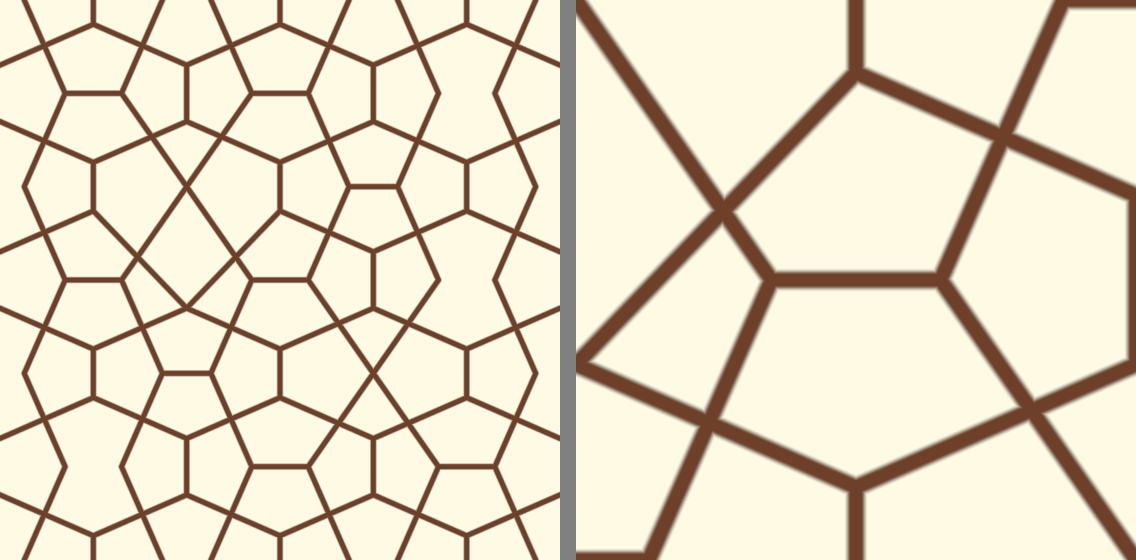
Left: the whole. Right: its middle third, enlarged.
A WebGL 1 fragment shader for this pattern:

```glsl
precision highp float;

uniform vec2 u_resolution;

#define CELLS 6.0
#define REACH_EVEN 0.26
#define REACH_ODD 0.302
#define HALF_WIDTH 0.031
#define SOFTNESS 0.013
#define PAPER vec3(1.0, 0.98, 0.89)
#define INK vec3(0.43, 0.25, 0.16)
#define FRINGE vec3(0.0, 0.065, 0.085)

// Node index wrapped to the canvas, so that the net tiles.
vec2 wrapNode(vec2 node) {
  return floor(mod(node + 0.5, CELLS));
}

// Nodes alternate between upright and level bars like a chessboard.
bool isUpright(vec2 id) {
  return mod(id.x + id.y, 2.0) > 0.5;
}

vec2 barAxis(vec2 id) {
  return isUpright(id) ? vec2(0.0, 1.0) : vec2(1.0, 0.0);
}

// Position of a bar end; side is -1 or +1 along the bar.
vec2 barEnd(vec2 node, float side) {
  vec2 id = wrapNode(node);
  float reach = mix(REACH_EVEN, REACH_ODD, mod(id.y, 2.0));
  float offset = side * reach;
  bool evenColumn = mod(id.x, 2.0) < 0.5;
  if (isUpright(id)) {
    // One upright bar folds into its lower end.
    if (id == vec2(2.0, 3.0)) offset = -reach;
  } else if (evenColumn && id.x + id.y == CELLS) {
    // Level bars on the falling diagonal shrink to a crossing.
    offset = 0.0;
  }
  return node + offset * barAxis(id);
}

// Bars left out: along the border and in a few open cells.
bool hasBar(vec2 id) {
  if (isUpright(id)) return id.x > 0.0;
  bool border = id.x * id.y == 0.0;
  bool openColumn = id.x == CELLS - 1.0 && id.y > 2.0;
  bool openCorner = id.x + id.y < 3.0;
  return !(border || openColumn || openCorner);
}

float segmentDistance(vec2 p, vec2 a, vec2 b) {
  vec2 pa = p - a;
  vec2 ba = b - a;
  float t = clamp(dot(pa, ba) / max(dot(ba, ba), 1e-6), 0.0, 1.0);
  return length(pa - ba * t);
}

// Distance to the two interlaced hexagon nets.
float netDistance(vec2 p) {
  float dist = 1.0;
  for (int y = -1; y <= 2; y++) {
    for (int x = -1; x <= 2; x++) {
      vec2 node = floor(p) + vec2(float(x), float(y));
      vec2 id = wrapNode(node);
      vec2 axis = barAxis(id);
      vec2 across = axis.yx;
      vec2 tail = barEnd(node, -1.0);
      vec2 head = barEnd(node, 1.0);
      if (hasBar(id)) dist = min(dist, segmentDistance(p, tail, head));
      // Slanted links to the two next bars of the same net.
      vec2 left = barEnd(node + axis - across, -1.0);
      vec2 right = barEnd(node + axis + across, -1.0);
      dist = min(dist, segmentDistance(p, head, left));
      dist = min(dist, segmentDistance(p, head, right));
    }
  }
  return dist;
}

void main() {
  vec2 p = gl_FragCoord.xy / u_resolution * CELLS;
  float pixel = CELLS / min(u_resolution.x, u_resolution.y);
  float blur = max(SOFTNESS, 0.75 * pixel);
  float cover = 1.0 - smoothstep(HALF_WIDTH - blur, HALF_WIDTH + blur, netDistance(p));

  // The soft rim of each line is slightly greyer than a plain blend.
  vec3 color = mix(PAPER, INK, cover) + FRINGE * 4.0 * cover * (1.0 - cover);
  gl_FragColor = vec4(color, 1.0);
}
```
